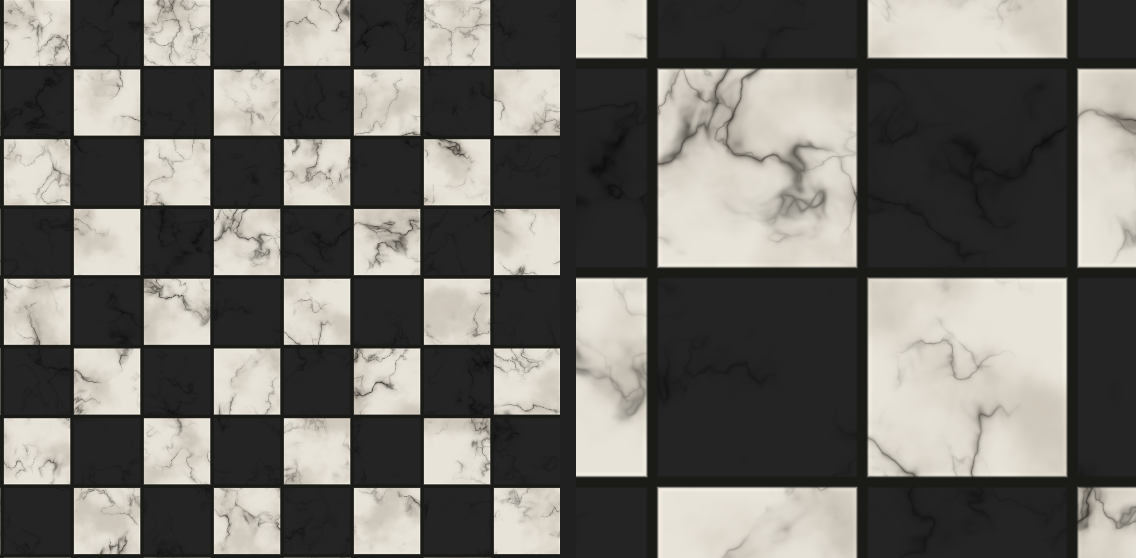
Left, the full canvas; right, a detail of the centre.
Give the GLSL for this pattern, as a Shadertoy shader.

```glsl
// Checkerboard of black and white veined marble tiles with thin dark grout, 8 by 8, seamless.

float hash(vec2 p) {
    return fract(sin(dot(p, vec2(127.1, 311.7))) * 43758.55);
}

// Slope of the lattice gradient at a wrapped corner
float corner(vec2 cell, vec2 offset, float period) {
    float angle = 6.2832 * hash(mod(cell, period));
    return dot(vec2(cos(angle), sin(angle)), offset);
}

// Gradient noise that repeats every "period" units
float noise(vec2 p, float period) {
    vec2 i = floor(p), f = fract(p), e = vec2(1.0, 0.0);
    vec2 w = f * f * f * (f * (f * 6.0 - 15.0) + 10.0);
    return mix(mix(corner(i, f, period), corner(i + e.xy, f - e.xy, period), w.x),
               mix(corner(i + e.yx, f - e.yx, period), corner(i + 1.0, f - 1.0, period), w.x), w.y);
}

float fbm(vec2 p, float period) {
    float sum = 0.0, amp = 0.5;
    for (int k = 0; k < 5; k++) {
        sum += amp * noise(p, period);
        p = p * 2.0 + vec2(17.3, 9.7);
        period *= 2.0;
        amp *= 0.48;
    }
    return sum;
}

// x: smoky halo, y: thin core, both faded out in patches
vec2 veins(vec2 uv, float period, vec2 seed) {
    vec2 p = uv * period + seed;
    p += 0.7 * vec2(fbm(p + 3.4, period), fbm(p + 7.8, period));
    float ridge = abs(fbm(p, period));
    float patchy = smoothstep(-0.06, 0.22, fbm(uv * 9.0 + seed.yx, 9.0));
    return patchy * vec2(exp(-ridge * 20.0), exp(-ridge * 75.0));
}

void mainImage(out vec4 fragColor, in vec2 fragCoord) {
    vec2 uv = fragCoord / iResolution.xy;

    // Tile grid
    vec2 grid = uv * 8.0 - 0.03;
    vec2 id = mod(floor(grid), 8.0);
    vec2 f = abs(fract(grid) - 0.5);
    float edge = 0.5 - max(f.x, f.y);
    float isWhite = mod(id.x + id.y, 2.0);

    // Veins run on across the tiles, with a strength that varies per tile
    vec2 vein = veins(uv, 9.0, vec2(2.3, 5.6)) + 0.55 * veins(uv, 14.0, vec2(8.1, 1.7));
    vein = min(vein * mix(0.65, 1.15, hash(id + 31.0)), 1.0);
    float cloud = smoothstep(-0.08, 0.3, fbm(uv * 11.0 + 4.7, 11.0));

    // White marble: cream, cloudy beige, grey halo, dark core
    vec3 white = mix(vec3(0.91, 0.89, 0.85), vec3(0.78, 0.75, 0.70), 0.8 * cloud);
    white = mix(white, vec3(0.55, 0.52, 0.48), 0.65 * vein.x);
    white = mix(white, vec3(0.17, 0.16, 0.14), 0.8 * vein.y);
    white *= 1.0 + 0.05 * (1.0 - smoothstep(0.03, 0.055, edge));

    // Black marble: near-uniform charcoal with darker veins
    vec3 black = mix(vec3(0.142), vec3(0.09), 0.5 * vein.x);
    black = mix(black, vec3(0.04), 0.7 * vein.y);

    // Grout
    float blur = max(0.008, 6.0 / iResolution.y);
    float tile = smoothstep(0.026 - blur, 0.026 + blur, edge);
    vec3 color = mix(vec3(0.10, 0.10, 0.09), mix(black, white, isWhite), tile);

    fragColor = vec4(color, 1.0);
}
```
